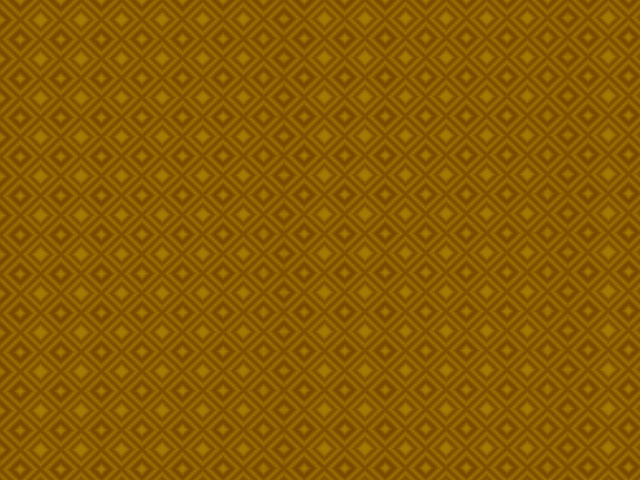
Reproduce this pattern procedurally as a Shadertoy shader.

```glsl
float hash11(float n) {
    n = fract(n * 0.1031);
    n *= n + 33.33;
    return fract(n * (n + n));
}

// Brightness of the staggered diamond lattice; one period is one unit
float diamondTone(vec2 t) {
    vec2 f = abs(t - round(t));
    float d = 2.0 * (f.x + f.y);
    float column = round(t.x);
    float coreStart = 0.23;

    // Beyond the edge lies the smaller diamond of the offset rows
    if (d > 1.0) {
        d = 2.0 - d;
        column = floor(t.x) + 0.5;
        coreStart = 0.12;
    }

    // Core sizes drift from column to column and recur every seven
    float strip = mod(column, 7.0);
    coreStart += 0.06 * (hash11(strip * 2.0 + 5.0) - 0.5);
    if (strip < 0.25) coreStart = 0.12;

    float core = 1.0 - smoothstep(coreStart, coreStart + 0.28, d);
    float ring = 0.92 * (1.0 - smoothstep(0.0, 0.22, abs(d - 0.75)));
    float tone = max(core, ring);

    // Faint seams where the strips join
    float seamX = mod(t.x + 3.5, 7.0) - 3.5;
    float upright = 1.0 - step(0.03, abs(seamX));
    float level = (1.0 - step(0.03, abs(fract(t.y) - 0.5)))
                * (1.0 - step(0.5, abs(seamX + 0.5)));
    return tone * (1.0 - 0.18 * max(upright, level));
}

// Coarse weave: blend the tone between neighbouring stitches
float wovenTone(vec2 t) {
    vec2 stitch = floor(t * 16.0);
    vec2 w = fract(t * 16.0);
    float tone = 0.0;
    for (int j = 0; j < 2; j++) {
        for (int i = 0; i < 2; i++) {
            vec2 corner = vec2(i, j);
            vec2 weight = mix(1.0 - w, w, corner);
            tone += weight.x * weight.y * diamondTone((stitch + corner) / 16.0);
        }
    }
    return tone;
}

void mainImage(out vec4 fragColor, in vec2 fragCoord) {
    vec2 p = fragCoord / iResolution.xy;

    // Lattice coordinates with a slight upward tilt to the right
    vec2 t = p * vec2(15.78, 12.28);
    t.y -= 0.77 + 0.065 * (p.x - 0.06);

    vec3 brown = vec3(0.47, 0.28, 0.0);
    vec3 gold = vec3(0.64, 0.475, 0.02);
    fragColor = vec4(mix(brown, gold, wovenTone(t)), 1.0);
}
```
